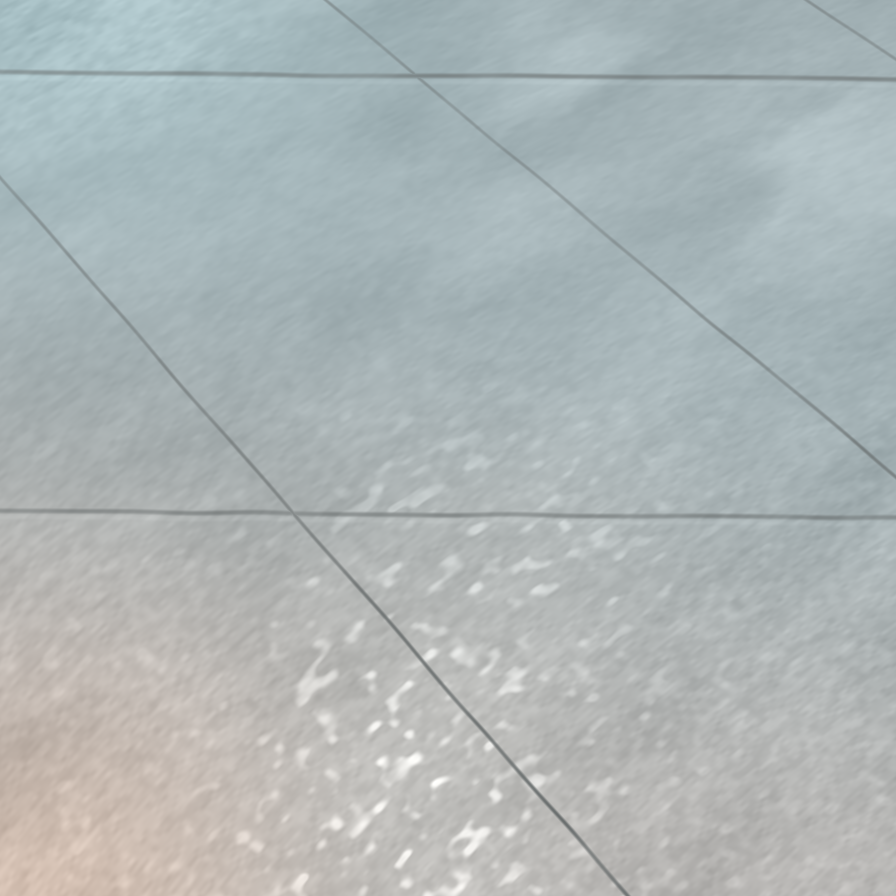
Write a Shadertoy shader that draws this texture.

```glsl
const vec2 VANISH = vec2(-1.625, 2.664);   // where the slanted joints meet
const float COL_START = 0.873, COL_STEP = 0.322;
const float ROW_START = 0.4475, ROW_STEP = 0.1255;
const float ROW_TILT = 0.007;
const float ROW_WIDTH = 0.0034, COL_WIDTH = 0.0027;
const float TILE_VARIATION = 0.012;
const float MOTTLE = 0.13, GRAIN = 0.05, GLINT = 0.20;

const vec3 SLATE = vec3(0.628, 0.687, 0.702);
const vec3 WARM_GREY = vec3(0.705, 0.698, 0.688);
const vec3 PEACH = vec3(0.830, 0.735, 0.670);
const vec3 SKY = vec3(0.690, 0.790, 0.810);
const vec3 SHEEN = vec3(0.800, 0.805, 0.795);
const vec3 JOINT = vec3(0.400, 0.420, 0.420);

float hash(vec2 p) {
    vec3 q = fract(vec3(p.xyx) * 0.1031);
    q += dot(q, q.yzx + 33.33);
    return fract((q.x + q.y) * q.z);
}

float noise(vec2 p) {
    vec2 i = floor(p), f = fract(p);
    f = f * f * (3.0 - 2.0 * f);
    return mix(mix(hash(i), hash(i + vec2(1, 0)), f.x),
               mix(hash(i + vec2(0, 1)), hash(i + vec2(1, 1)), f.x), f.y);
}

float fbm(vec2 p) {
    float sum = 0.0, amp = 0.5;
    for (int i = 0; i < 5; i++) {
        sum += amp * noise(p);
        p = mat2(1.6, 1.2, -1.2, 1.6) * p + 17.3;
        amp *= 0.5;
    }
    return sum;
}

vec2 rotate(vec2 p, float a) {
    return mat2(cos(a), -sin(a), sin(a), cos(a)) * p;
}

float blob(vec2 p, vec2 centre, vec2 radius) {
    vec2 d = (p - centre) / radius;
    return exp(-dot(d, d));
}

// Soft line profile, never thinner than a pixel
float jointLine(float dist, float width) {
    float w = max(width, 1.0 / iResolution.y);
    return 1.0 - smoothstep(0.1 * w, 1.3 * w, abs(dist));
}

void mainImage(out vec4 fragColor, in vec2 fragCoord) {
    vec2 p = fragCoord / iResolution.xy;

    // Perspective tile coordinates
    vec2 wobble = 0.0022 * (vec2(noise(p * 14.0), noise(p * 14.0 + 50.0)) - 0.5);
    vec2 q = p + wobble;
    float drop = VANISH.y - q.y;
    float slope = (q.x - VANISH.x) / drop;
    float depth = 1.0 / (drop - ROW_TILT * q.x);
    vec2 tile = vec2((slope - COL_START) / COL_STEP, (depth - ROW_START) / ROW_STEP);
    vec2 offset = tile - round(tile);
    float colDist = offset.x * COL_STEP * drop / sqrt(1.0 + slope * slope);
    float rowDist = offset.y * ROW_STEP / (depth * depth);

    // Broad light across the floor
    float warmth = 1.0 - smoothstep(0.15, 0.85, p.y + 0.22 * p.x);
    vec3 col = mix(SLATE, WARM_GREY, warmth);
    col = mix(col, PEACH, 0.85 * blob(p, vec2(0.02, -0.05), vec2(0.34, 0.30)));
    col = mix(col, SKY, 0.85 * blob(p, vec2(0.05, 1.0), vec2(0.38, 0.24)));
    float sheen = blob(p, vec2(0.47, 0.14), vec2(0.19, 0.27));
    sheen = max(sheen, 0.6 * blob(p, vec2(0.53, 0.36), vec2(0.20, 0.15)));
    col = mix(col, SHEEN, 0.62 * sheen);

    // Cloudy stone, stretched along the slant
    vec2 along = rotate(p, 0.50);
    float clouds = fbm(along * vec2(5.0, 11.0) + 3.7) - 0.48;
    col += MOTTLE * clouds * vec3(1.0, 0.96, 0.95);
    float patches = smoothstep(0.50, 0.75, fbm(along * vec2(4.0, 10.0) + 31.0));
    col += 0.09 * patches * blob(p, vec2(0.78, 0.86), vec2(0.25, 0.18));
    col += TILE_VARIATION * (hash(floor(tile) + 40.0) - 0.5);

    // Fine streaked grain and bright glints
    vec2 streak = rotate(p, mix(0.95, 0.55, p.y));
    float grain = noise(streak * vec2(55.0, 120.0)) + noise(streak * vec2(110.0, 220.0) + 9.0) - 1.0;
    float skyGrain = blob(p, vec2(0.05, 1.0), vec2(0.35, 0.22));
    float nearness = 1.0 - 0.6 * smoothstep(0.2, 0.8, p.y);
    col += GRAIN * grain * max(nearness, skyGrain);
    float sparkle = noise(streak * vec2(42.0, 95.0) + 70.0) * noise(streak * vec2(65.0, 80.0) + 20.0);
    float glintArea = sheen + 0.25 * nearness * (1.0 - p.y);
    col += GLINT * glintArea * (smoothstep(0.28, 0.75, sparkle) - 0.12);

    // Joints, fading with distance, with a pale lower lip
    float wear = 0.8 + 0.4 * noise(p * 24.0);
    float rowInk = 0.52 * jointLine(rowDist, ROW_WIDTH);
    float colInk = mix(0.85, 0.40, smoothstep(0.15, 0.80, p.y))
                 * jointLine(colDist, COL_WIDTH * mix(1.1, 0.85, p.y));
    col += 0.025 * jointLine(rowDist + 2.0 * ROW_WIDTH, ROW_WIDTH);
    col = mix(col, JOINT, clamp(max(rowInk, colInk) * wear, 0.0, 1.0));

    fragColor = vec4(clamp(col, 0.0, 1.0), 1.0);
}
```
